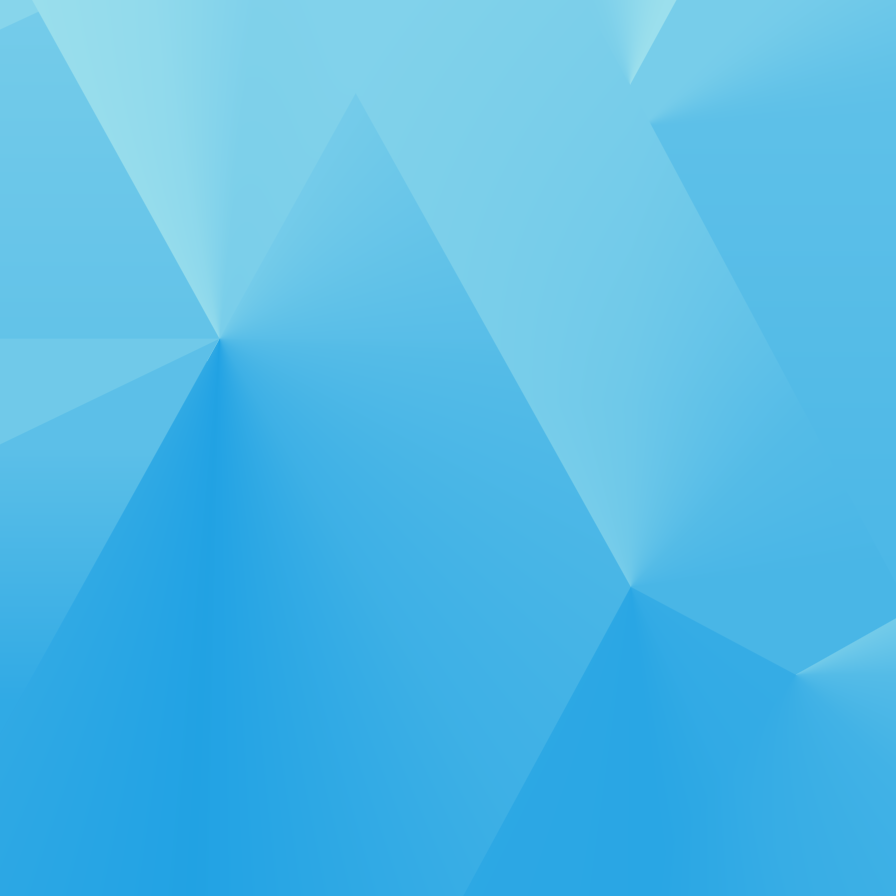
Reproduce this background procedurally as a WebGL 2 fragment shader.

```glsl
#version 300 es
precision highp float;

uniform vec2 u_resolution;
out vec4 outColor;

// Facet corners, in canvas units
const vec2 LEFT_HUB = vec2(0.245, 0.622);
const vec2 PEAK = vec2(0.397, 0.896);
const vec2 RIGHT_HUB = vec2(0.704, 0.345);
const vec2 LOW_HUB = vec2(0.888, 0.247);
const vec2 TOP_HUB = vec2(0.703, 0.905);
const vec2 CORNER = vec2(0.043, 0.987);
const vec2 CORNER_END = vec2(0.0, 0.967);
const vec2 PALE_END = vec2(0.0, 0.504);
const vec2 FOOT = vec2(0.517, 0.0);
const vec2 BAND_END = vec2(1.0, 0.349);
const vec2 LOW_END = vec2(1.0, 0.31);
const vec2 GLINT_END = vec2(0.755, 1.0);

// Colour = base + slope * tone
const vec3 BLUE_BASE = vec3(0.0, 0.57, 0.882);
const vec3 BLUE_SLOPE = vec3(1.0, 0.5, 0.075);

const float EDGE_SOFTNESS = 0.8;

float ramp(float x, float from, float to) {
    return clamp((x - from) / (to - from), 0.0, 1.0);
}

// Coverage of the half plane to the left of the line a -> b
float leftOf(vec2 p, vec2 a, vec2 b) {
    vec2 d = normalize(b - a);
    float dist = d.x * (p.y - a.y) - d.y * (p.x - a.x);
    float w = EDGE_SOFTNESS / min(u_resolution.x, u_resolution.y);
    return smoothstep(-w, w, dist);
}

// Angles about a hub, growing to the right
float angleFromUp(vec2 p, vec2 hub) {
    vec2 q = p - hub;
    return atan(q.x, q.y + 1e-6);
}

float angleFromDown(vec2 p, vec2 hub) {
    vec2 q = p - hub;
    return atan(q.x, -q.y + 1e-6);
}

// Piecewise gradient through four stops
float fan(float t, vec4 stops, vec4 tones) {
    float v = mix(tones.x, tones.y, ramp(t, stops.x, stops.y));
    v = mix(v, tones.z, ramp(t, stops.y, stops.z));
    return mix(v, tones.w, ramp(t, stops.z, stops.w));
}

float bandTone(vec2 p) {
    float t = angleFromUp(p, RIGHT_HUB);
    float tone = fan(t, vec4(-0.5, 0.0, 0.8, 1.5), vec4(0.465, 0.43, 0.33, 0.285));
    return tone + 0.05 * ramp(p.y, 0.55, 1.0);
}

float wedgeTone(vec2 p) {
    float t = angleFromUp(p, LEFT_HUB);
    float tone = fan(t, vec4(-0.5, -0.2, 0.1, 0.5), vec4(0.58, 0.55, 0.48, 0.47));
    tone += 0.02 * ramp(p.y, 0.65, 1.0);
    return mix(tone, bandTone(p), smoothstep(0.05, 0.5, t));
}

float rightTone(vec2 p) {
    float sky = 1.5708 - angleFromUp(p, TOP_HUB - vec2(-0.013, 0.046));
    return mix(0.3, 0.365, ramp(p.y, 0.38, 0.85)) + 0.1 * smoothstep(0.0, 0.8, sky);
}

float lowerTone(vec2 p) {
    float t = angleFromDown(p, RIGHT_HUB);
    float tone = fan(t, vec4(-0.5, 0.1, 0.5, 1.08), vec4(0.175, 0.16, 0.195, 0.21));
    float glow = angleFromDown(p, LOW_HUB);
    return tone + fan(glow, vec4(-0.63, 0.77, 1.57, 2.08), vec4(0.0, 0.05, 0.12, 0.24));
}

float centreTone(vec2 p) {
    float t = angleFromDown(p, LEFT_HUB);
    float tone = fan(t, vec4(-0.52, -0.05, 0.55, 1.57), vec4(0.19, 0.13, 0.24, 0.34));
    return tone + 0.115 * ramp(t, 1.5, 2.63);
}

float leftTone(vec2 p) {
    float tone = mix(0.19, 0.36, ramp(p.y, 0.22, 0.5));
    tone = mix(tone, 0.44, leftOf(p, PALE_END, LEFT_HUB));
    float upper = 0.385 + 0.07 * ramp(p.y, 0.62, 0.98);
    tone = mix(tone, upper, leftOf(p, vec2(0.0, LEFT_HUB.y), LEFT_HUB));
    return mix(tone, 0.53, leftOf(p, CORNER_END, CORNER));
}

void main() {
    vec2 p = gl_FragCoord.xy / u_resolution;

    // Upper band, right facet and the glint at the top
    float tone = wedgeTone(p);
    float glint = mix(0.485, 0.61, smoothstep(-0.49, 0.5, angleFromUp(p, TOP_HUB)));
    float rightSide = mix(rightTone(p), glint, leftOf(p, TOP_HUB, GLINT_END));
    tone = mix(tone, rightSide, leftOf(p, TOP_HUB, BAND_END));

    // Lower right facet
    float below = max(leftOf(p, LOW_HUB, RIGHT_HUB), leftOf(p, LOW_END, LOW_HUB));
    tone = mix(tone, lowerTone(p), below);

    // Large centre facet
    float besidePeak = leftOf(p, PEAK, LEFT_HUB);
    float centre = besidePeak * leftOf(p, RIGHT_HUB, PEAK) * leftOf(p, FOOT, RIGHT_HUB);
    tone = mix(tone, centreTone(p), centre);

    // Facets on the left
    float leftSide = (1.0 - besidePeak) * leftOf(p, LEFT_HUB, CORNER);
    tone = mix(tone, leftTone(p), leftSide);

    outColor = vec4(BLUE_BASE + BLUE_SLOPE * tone, 1.0);
}
```
